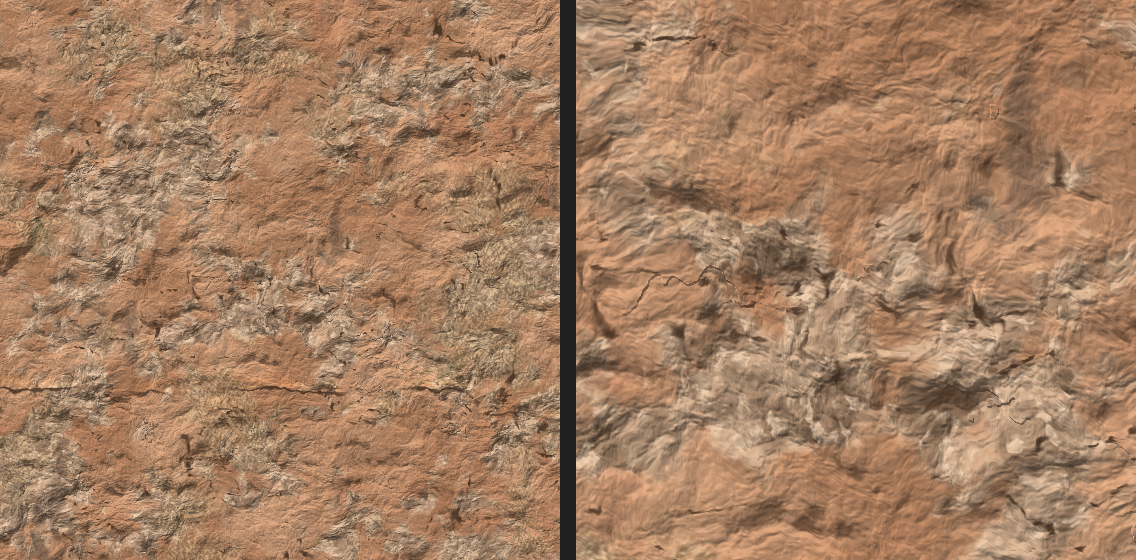
Left: the whole. Right: its middle third, enlarged.
Give the GLSL for this texture, as a Shadertoy shader.

```glsl
// Weathered sandstone cliff: orange rock, grey lichen crust, ledges, cracks, stains and dry grass.

vec2 gradientAt(vec2 cell) {
    float angle = 6.2832 * fract(sin(dot(cell, vec2(127.1, 311.7))) * 43758.5);
    return vec2(cos(angle), sin(angle));
}

// Gradient noise, roughly -1 to 1
float noise(vec2 p) {
    vec2 i = floor(p), f = p - i;
    vec2 u = f * f * f * (f * (f * 6.0 - 15.0) + 10.0);
    float a = dot(gradientAt(i), f);
    float b = dot(gradientAt(i + vec2(1, 0)), f - vec2(1, 0));
    float c = dot(gradientAt(i + vec2(0, 1)), f - vec2(0, 1));
    float d = dot(gradientAt(i + 1.0), f - 1.0);
    return 1.4 * mix(mix(a, b, u.x), mix(c, d, u.x), u.y);
}

const mat2 TURN = mat2(1.62, 1.22, -1.22, 1.62);

float fbm(vec2 p, int octaves) {
    float sum = 0.0, amp = 0.5;
    for (int i = 0; i < octaves; i++) {
        sum += amp * noise(p);
        p = TURN * p + 7.3;
        amp *= 0.52;
    }
    return sum;
}

// Bulges separated by sharp creases
float creased(vec2 p, int octaves) {
    float sum = 0.0, amp = 0.5;
    for (int i = 0; i < octaves; i++) {
        sum += amp * abs(noise(p));
        p = TURN * p + 3.7;
        amp *= 0.54;
    }
    return sum;
}

// Jagged distortion that breaks up every contour
vec2 warp(vec2 p) {
    return p + 0.03 * vec2(fbm(p * 9.0, 5), fbm(p * 9.0 + 31.0, 5));
}

// Height of the rock face, with short broken steps
float relief(vec2 p) {
    vec2 q = warp(p);
    float strata = fract(q.y * 11.0 - q.x * 2.0 + 1.6 * noise(q * 4.0) + 0.5 * fbm(p * 38.0, 3));
    float stepped = smoothstep(0.1, 0.6, noise(p * 11.0 + 9.0));
    return creased(q * vec2(7.0, 8.0), 7) + 0.4 * fbm(q * vec2(15.0, 21.0), 5)
         - 0.06 * stepped * strata;
}

void mainImage(out vec4 fragColor, in vec2 fragCoord) {
    vec2 p = fragCoord / iResolution.xy;
    vec2 q = warp(p);

    // Material masks
    vec2 diagonal = vec2(p.x + p.y, 1.4 * (p.y - p.x)) * 2.8;
    float patches = fbm(diagonal + 4.0, 4) + 0.6 * fbm(q * 24.0, 5);
    float crust = smoothstep(-0.02, 0.22, patches);
    float grass = smoothstep(0.12, 0.34, fbm(p * 4.0 + 17.0, 4) + 0.25 * fbm(p * 34.0, 3) + 0.1 * crust);

    // Orange rock with red and pale areas
    float tone = fbm(q * 7.0 + 50.0, 6);
    vec3 color = mix(vec3(0.625, 0.45, 0.33), vec3(0.715, 0.545, 0.42), smoothstep(-0.3, 0.3, tone));
    color = mix(color, vec3(0.62, 0.425, 0.31), 0.5 * smoothstep(0.05, 0.35, fbm(q * 4.0 + 80.0, 4)));

    // Grey crust, mottled dark and flecked with pale lichen
    float mottle = fbm(q * 34.0 + 12.0, 5);
    vec3 grey = mix(vec3(0.5, 0.41, 0.33), vec3(0.7, 0.595, 0.495), smoothstep(-0.28, 0.18, mottle));
    float lichen = smoothstep(0.12, 0.26, fbm(q * 75.0 + 5.0, 3));
    grey = mix(grey, vec3(0.79, 0.7, 0.6), 0.75 * lichen);
    color = mix(color, grey, 0.85 * crust);

    // Dark water stains running down
    float streak = smoothstep(0.0, 0.5, noise(vec2(q.x * 46.0, p.y * 6.0)) + 0.7 * fbm(p * 45.0, 3));
    float stained = smoothstep(0.2, 0.55, noise(p * vec2(6.0, 5.0) + 63.0));
    color = mix(color, vec3(0.38, 0.31, 0.26), 0.55 * streak * stained);

    // Dry grass fibres, crossing at two angles, and a few dull green tufts
    vec2 blade = p + 0.02 * vec2(fbm(p * 14.0, 3), fbm(p * 14.0 + 5.0, 3));
    float fibre = noise(vec2(blade.x + 0.7 * blade.y, blade.y - 0.7 * blade.x) * vec2(230.0, 36.0))
                + noise(vec2(blade.x - 0.4 * blade.y, blade.y + 0.4 * blade.x) * vec2(260.0, 44.0));
    vec3 straw = mix(vec3(0.49, 0.395, 0.29), vec3(0.73, 0.62, 0.48), smoothstep(-0.6, 0.6, fibre));
    color = mix(color, straw, 0.6 * grass);
    float tuft = smoothstep(0.55, 0.75, noise(p * 7.0 + 41.0) + 0.4 * fbm(p * 60.0, 3)) * grass;
    color = mix(color, vec3(0.37, 0.34, 0.23), 0.6 * tuft);

    // Light from above left, with small shadows under protruding rock
    float height = relief(p);
    float slope = height - relief(p + vec2(-0.0007, 0.0013));
    float roughness = mix(0.75, 1.15, crust) + 0.4 * noise(p * 6.0 + 23.0);
    color *= 1.02 + clamp(8.5 * roughness * slope, -0.45, 0.22);
    float overhang = relief(p + vec2(-0.003, 0.009)) - height;
    float shadow = 0.42 * smoothstep(0.08, 0.2, overhang);

    // Broken fissures and pits where creases run deep
    float open = smoothstep(0.0, 0.45, noise(p * 5.0 + 71.0));
    float fissure = 1.0 - smoothstep(0.05, 0.12, creased(q * vec2(9.0, 5.0) + 19.0, 5));
    shadow = max(shadow, 0.85 * fissure * open);
    float broken = smoothstep(-0.1, 0.4, noise(p * 9.0 + 90.0));
    float pit = 1.0 - smoothstep(0.06, 0.13, creased(q * vec2(17.0, 27.0), 5));
    shadow = max(shadow, 0.8 * pit * broken);

    // Two long ledges: sunlit lip above, dark undercut below
    for (int i = 0; i < 2; i++) {
        float k = float(i);
        float line = 0.255 + 0.048 * k + 0.016 * noise(vec2(p.x * 4.0, k * 7.5 + 0.3))
                   + 0.012 * fbm(vec2(p.x * 25.0, k + 2.4), 4);
        float above = p.y - line;
        float present = smoothstep(-0.3, 0.15, noise(vec2(p.x * 7.0 + 3.0, k * 5.0 + 8.6)));
        float lip = smoothstep(0.0, 0.003, above) * (1.0 - smoothstep(0.01, 0.035, above));
        color = mix(color, color * vec3(1.08, 1.05, 1.0), lip * present);
        float depth = 0.003 + 0.025 * abs(fbm(vec2(p.x * 22.0, k + 5.2), 4));
        float undercut = smoothstep(-depth, -0.5 * depth, above) * (1.0 - smoothstep(-0.001, 0.001, above));
        shadow = max(shadow, 0.75 * undercut * present);
    }
    color = mix(color, vec3(0.22, 0.15, 0.1), shadow);

    // Fine grit
    color *= 1.0 + 0.07 * noise(p * 260.0);
    fragColor = vec4(clamp(color, 0.0, 1.0), 1.0);
}
```
